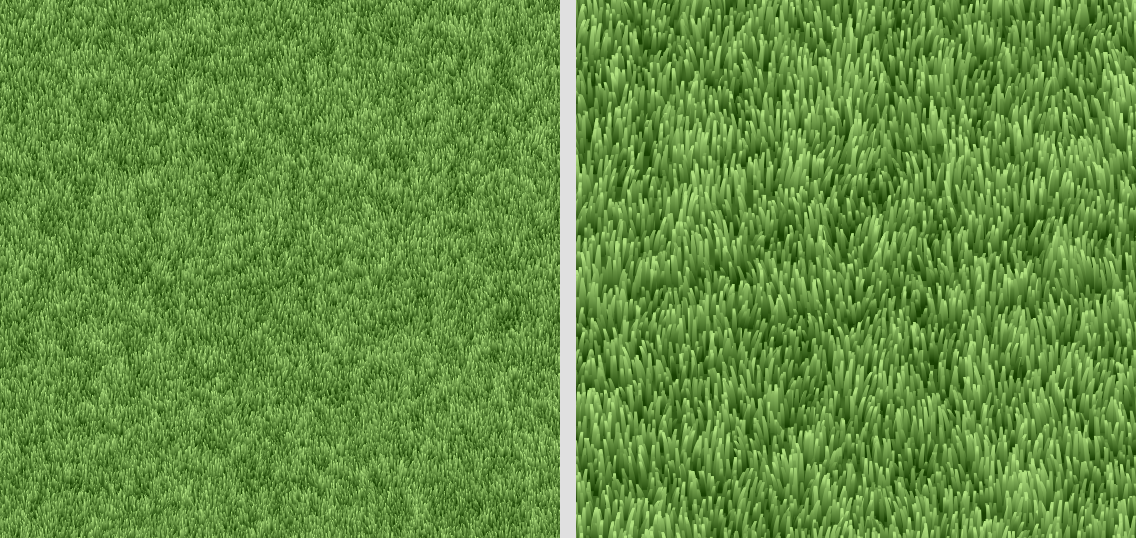
Left: the whole. Right: its middle third, enlarged.
A Shadertoy shader for this texture:

```glsl
// A dense lawn of short upright grass blades growing in small light and dark tufts.

vec2 hash2(vec2 p) {
    vec3 q = fract(p.xyx * vec3(0.1031, 0.1030, 0.0973));
    q += dot(q, q.yzx + 33.33);
    return fract((q.xx + q.yz) * q.zy);
}

float valueNoise(vec2 p) {
    vec2 i = floor(p), f = fract(p);
    f = f * f * (3.0 - 2.0 * f);
    float low = mix(hash2(i).x, hash2(i + vec2(1, 0)).x, f.x);
    float high = mix(hash2(i + vec2(0, 1)).x, hash2(i + vec2(1, 1)).x, f.x);
    return mix(low, high, f.y);
}

vec3 grassColor(float tone) {
    vec3 shade = vec3(0.18, 0.34, 0.075);
    vec3 sunlit = vec3(0.59, 0.77, 0.415);
    return mix(shade, sunlit, clamp(tone, -0.2, 1.25));
}

void mainImage(out vec4 fragColor, in vec2 fragCoord) {
    const float rowsOnCanvas = 220.0;
    float pixel = rowsOnCanvas / iResolution.y;
    vec2 p = fragCoord * pixel + 40.0;
    vec2 home = floor(p);

    // Shadowed ground between the blades
    float tone = 0.3 * valueNoise(p * 0.6);

    // Blades, from the back rows to the front rows
    for (int row = 0; row >= -6; row--) {
        for (int col = -2; col <= 2; col++) {
            vec2 cell = home + vec2(col, row);
            vec2 jitter = hash2(cell);
            vec2 trait = hash2(cell + 517.0);
            vec2 root = cell + jitter;

            // Neighbouring blades share the height, lean and light of their tuft
            float tuft = valueNoise(root * vec2(0.28, 0.38));
            float sway = valueNoise(root * 0.25 + 91.0) - 0.5;
            float height = 1.5 + 1.7 * tuft + 2.0 * trait.x;
            float lean = 1.3 * sway + 0.9 * (trait.y - 0.5);

            vec2 d = p - root;
            float along = clamp(d.y / height, 0.0, 1.0);
            float halfWidth = 0.36 * (1.0 - 0.5 * along * along);
            float side = abs(d.x - lean * along * along);
            float cover = clamp((halfWidth - side) / pixel + 0.5, 0.0, 1.0)
                        * clamp((height - d.y) / pixel + 0.5, 0.0, 1.0)
                        * clamp(d.y / pixel + 0.5, 0.0, 1.0);

            // Dark roots, pale tips, and a random tint for each blade
            float glint = 0.4 * smoothstep(0.65, 1.0, along) * step(0.6, jitter.x);
            float bladeTone = 0.58 + 0.95 * (along - 0.7) + glint
                            + 0.42 * (tuft - 0.5)
                            + 0.65 * (fract(trait.x * 7.0 + trait.y) - 0.5);
            tone = mix(tone, bladeTone, cover);
        }
    }

    // Faint broad patches across the lawn
    tone += 0.05 * (valueNoise(p * 0.06) - 0.5);
    fragColor = vec4(grassColor(tone), 1.0);
}
```
